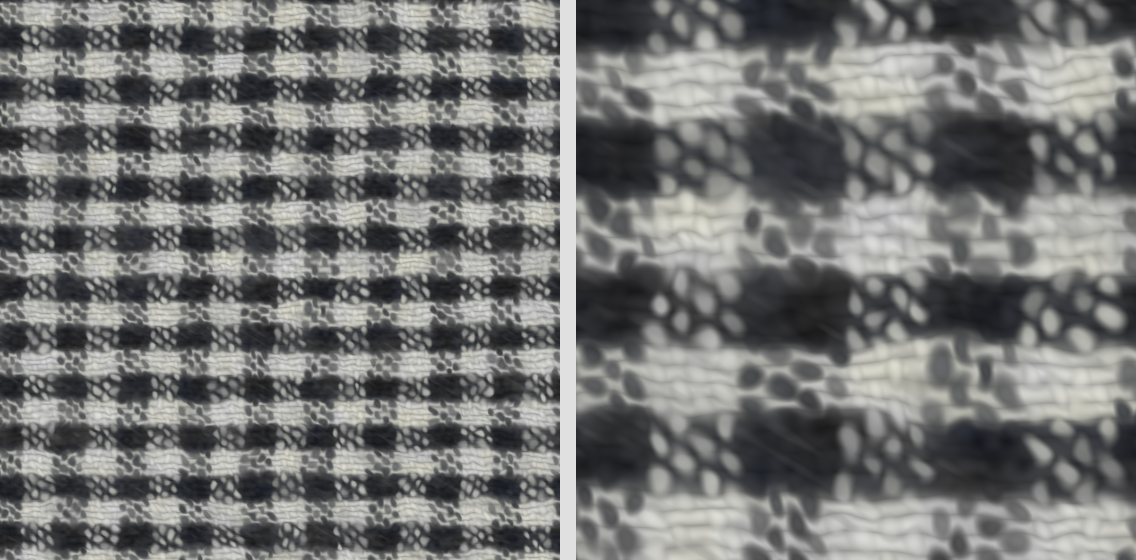
Left, the full canvas; right, a detail of the centre.
A WebGL 1 fragment shader for this texture:

```glsl
precision highp float;
// Small black and white wool check in a weft-faced plain weave.
// Both yarn sets alternate four light, four dark; warp crowns are laid over
// the weft on a checkerboard, then blended and fuzzed into soft toothed blocks.

uniform vec2 u_resolution;

const vec2 REPEATS = vec2(9.0, 11.25);       // checks across and up
const vec2 FIRST_CENTRE = vec2(0.645, 0.955); // first light block, in repeats
const float YARNS = 8.0;                     // yarns per repeat
const float WANDER = 0.50;                   // yarn drift, in yarns
const float RAGGED = 0.50;                   // fine edge wobble, in yarns
const float JITTER = 0.28;                   // crown offset, in yarns
const vec2 CROWN = vec2(0.44, 0.72);         // crown half size, in yarns
const float SLANT = 0.20;                    // lean from yarn twist
const float CROWN_SOFTNESS = 0.55;           // blur of a crown, in its radius
const float BAND_SOFTNESS = 0.60;            // blur of a weft band, in yarns
const float BLEND_SOFTNESS = 1.20;           // blur of the blended check, in yarns
const float BLEND = 0.30;                    // share of the blended check
const float WARP_SHARE = 0.42;               // warp part of the blended check
const vec3 LIGHT_WOOL = vec3(0.845, 0.845, 0.820);
const vec3 DARK_WOOL = vec3(0.120, 0.126, 0.144);
const vec3 FUZZ_GREY = vec3(0.45, 0.45, 0.45);

float hash(vec2 p) {
  vec3 q = fract(vec3(p.xyx) * 0.1031);
  q += dot(q, q.yzx + 33.33);
  return fract((q.x + q.y) * q.z);
}

float noise(vec2 p) {
  vec2 i = floor(p);
  vec2 f = fract(p);
  f = f * f * (3.0 - 2.0 * f);
  float low = mix(hash(i), hash(i + vec2(1.0, 0.0)), f.x);
  float high = mix(hash(i + vec2(0.0, 1.0)), hash(i + 1.0), f.x);
  return mix(low, high, f.y);
}

// 1 inside the light half of a repeat, 0 in the dark half
float lightBand(float yarn, float softness) {
  float fromCentre = abs(mod(yarn + 0.25 * YARNS, YARNS) - 0.5 * YARNS);
  float edge = 0.25 * YARNS;
  return 1.0 - smoothstep(edge - softness, edge + softness, fromCentre);
}

// Cylindrical shading across a yarn, dark in the groove
float roundness(float yarn) {
  float side = 2.0 * fract(yarn) - 1.0;
  return 1.0 - 0.24 * side * side;
}

// Yarns at a point: x is tone from dark to light, y is shading
vec2 weave(vec2 p) {
  vec2 cell = floor(p);
  float tone = lightBand(p.y, BAND_SOFTNESS);
  float shade = roundness(p.y);
  for (int j = -1; j <= 1; j++) {
    for (int i = -1; i <= 1; i++) {
      vec2 id = cell + vec2(float(i), float(j));
      if (mod(id.x + id.y, 2.0) < 0.5) {
        vec2 shift = vec2(hash(id + 13.0), hash(id + 47.0)) - 0.5;
        vec2 q = p - id - 0.5 - JITTER * shift;
        q.x += SLANT * q.y;
        float size = 0.80 + 0.34 * hash(id + 29.0);
        float reach = length(q / (CROWN * size));
        float cover = 1.0 - smoothstep(1.0 - CROWN_SOFTNESS, 1.0 + CROWN_SOFTNESS, reach);
        cover *= 0.55 + 0.45 * hash(id + 5.0);
        tone = mix(tone, lightBand(id.x + 0.5, 0.1), cover);
        shade = mix(shade, 1.04 - 0.18 * min(reach * reach, 1.3), cover);
      }
    }
  }
  return vec2(tone, shade);
}

void main() {
  vec2 uv = gl_FragCoord.xy / u_resolution;
  vec2 yarn = (uv * REPEATS - FIRST_CENTRE) * YARNS + 0.25 * YARNS;

  // Slow drift of the yarns plus a finer ragged edge
  vec2 drift = vec2(noise(yarn * 0.22 + 40.0), noise(yarn * 0.22 + 90.0)) - 0.5;
  vec2 ragged = vec2(noise(yarn * 0.9 + 150.0), noise(yarn * 0.9 + 210.0)) - 0.5;
  vec2 bent = yarn + 2.0 * WANDER * drift + RAGGED * ragged;

  // Crisp yarns softened by the blended tone of both yarn sets
  vec2 fabric = weave(bent);
  float blended = mix(lightBand(bent.y, BLEND_SOFTNESS), lightBand(bent.x, BLEND_SOFTNESS), WARP_SHARE);
  float tone = mix(fabric.x, blended, BLEND);

  // Uneven dye, yellowish on light wool and bluish on dark
  float dye = noise(yarn * 0.35 + 300.0) - 0.5;
  vec3 lightWool = LIGHT_WOOL + dye * vec3(0.01, 0.01, -0.06);
  vec3 darkWool = DARK_WOOL + dye * vec3(-0.02, 0.0, 0.035);
  vec3 colour = mix(darkWool, lightWool, tone) * fabric.y;

  // Stray fibres and patches of worn fuzz
  vec2 strand = mat2(0.8, 0.6, -0.6, 0.8) * yarn;
  float fibre = smoothstep(0.55, 0.95, noise(strand * vec2(0.6, 1.8) + 500.0));
  float worn = smoothstep(0.45, 0.95, noise(yarn * 0.28 + 620.0));
  colour = mix(colour, FUZZ_GREY, 0.05 + 0.16 * fibre + 0.18 * worn);
  colour += 0.06 * (noise(yarn * 1.6 + 800.0) - 0.5);

  gl_FragColor = vec4(clamp(colour, 0.0, 1.0), 1.0);
}
```
